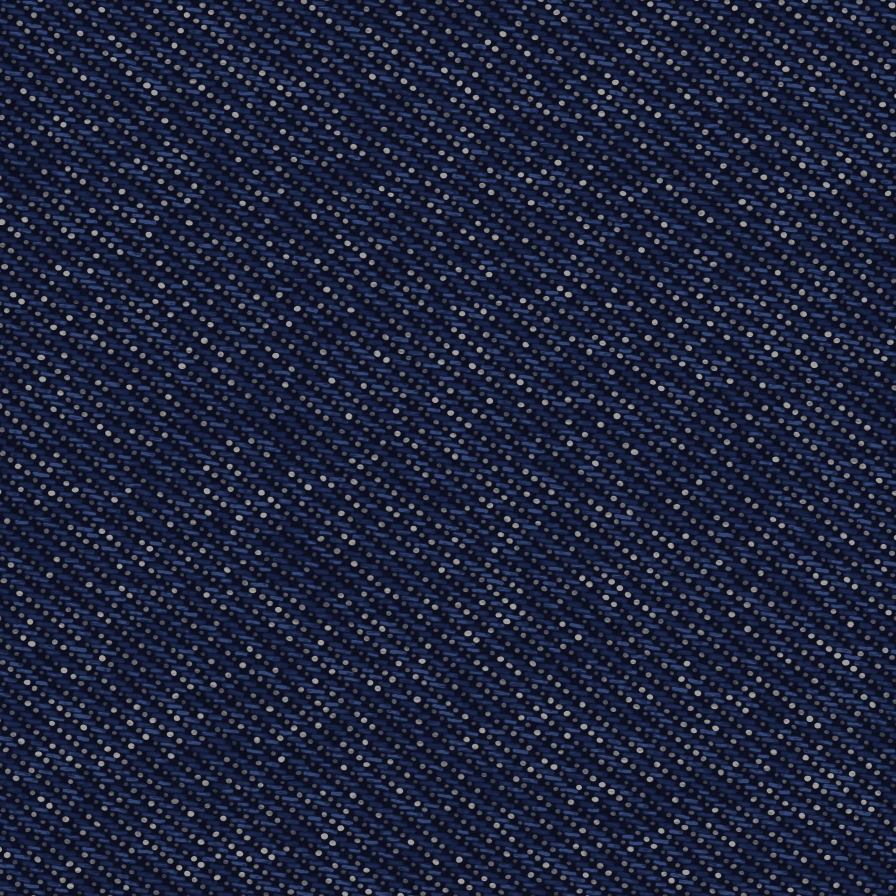
A WebGL 1 fragment shader for this texture:

```glsl
precision highp float;
uniform vec2 u_resolution;

#define THREAD_TILT -0.130
#define ROW_PITCH 0.0061
#define FLOAT_PERIOD 0.0355
#define TWILL_SHIFT 0.285
#define DASH_HALF_LENGTH 0.0068
#define DASH_RADIUS 0.0018
#define DOT_RADIUS 0.0030
#define WOBBLE 0.0040
#define FRAY 0.0017
#define FURROW 0.35
#define SOFTNESS 0.0007

const vec3 SHADOW = vec3(0.044, 0.054, 0.120);
const vec3 NAVY = vec3(0.075, 0.108, 0.228);
const vec3 BLUE = vec3(0.200, 0.270, 0.430);
const vec3 CREAM = vec3(0.630, 0.625, 0.615);

float hash(vec2 p) {
  vec3 q = fract(p.xyx * vec3(0.1031, 0.1030, 0.0973));
  q += dot(q, q.yzx + 33.33);
  return fract((q.x + q.y) * q.z);
}

float noise(vec2 p) {
  vec2 cell = floor(p);
  vec2 f = fract(p);
  f = f * f * (3.0 - 2.0 * f);
  float low = mix(hash(cell), hash(cell + vec2(1.0, 0.0)), f.x);
  float high = mix(hash(cell + vec2(0.0, 1.0)), hash(cell + 1.0), f.x);
  return mix(low, high, f.y);
}

float cover(float dist, float edge) {
  return 1.0 - smoothstep(-edge, edge, dist);
}

void main() {
  vec2 uv = gl_FragCoord.xy / u_resolution.y;
  float edge = max(SOFTNESS, 0.55 / u_resolution.y);

  // Thread frame: x runs along the threads, y across them
  vec2 along = vec2(cos(THREAD_TILT), sin(THREAD_TILT));
  vec2 p = vec2(dot(uv, along), dot(uv, vec2(-along.y, along.x)));
  p += WOBBLE * (vec2(noise(uv * 8.0 + 20.0), noise(uv * 7.0 + 50.0)) - 0.5);
  p += FRAY * (vec2(noise(uv * 95.0 + 70.0), noise(uv * 85.0 + 130.0)) - 0.5);

  // Worn patches and fibre grain
  float wear = 0.3 * noise(uv * 11.0 + 3.0) + 0.7 * noise(uv * 42.0 + 9.0);
  float fibre = noise(p * vec2(230.0, 500.0) + 200.0);

  float dash = 0.0;
  float body = 0.0;
  float dot_light = 0.0;
  float base_row = floor(p.y / ROW_PITCH);

  // Each row repeats one pale weft dot and one blue warp dash
  for (int i = -1; i <= 1; i++) {
    float row = base_row + float(i);
    float phase = p.x / FLOAT_PERIOD + (row + 0.5) * TWILL_SHIFT;
    vec2 id = vec2(floor(phase), row) + 300.0;
    float r1 = hash(id);
    float r2 = hash(id + 417.0);
    float r3 = hash(id + 831.0);
    vec2 local = vec2(fract(phase) * FLOAT_PERIOD, p.y - (row + 0.5) * ROW_PITCH);

    // Warp dash, with a wider dim body around it
    vec2 d = local - vec2((0.62 + 0.08 * (r1 - 0.5)) * FLOAT_PERIOD, (r2 - 0.5) * 0.0012);
    float half_length = DASH_HALF_LENGTH * (0.65 + 0.5 * r3);
    float capsule = length(vec2(max(abs(d.x) - half_length, 0.0), d.y));
    float tone = (0.15 + 1.0 * r2 * r2) * (0.8 + 0.4 * wear);
    dash = max(dash, tone * cover(capsule - DASH_RADIUS * (0.75 + 0.35 * r1), edge));
    body = max(body, cover(capsule - DASH_RADIUS * 1.6, edge));

    // Weft dot, of uneven size and brightness
    vec2 c = local - vec2((0.18 + 0.04 * (r2 - 0.5)) * FLOAT_PERIOD, (r3 - 0.5) * 0.0010);
    float radius = DOT_RADIUS * (0.65 + 0.4 * r1);
    float glow = (0.30 + 0.70 * r1 * r1) * (0.75 + 0.6 * wear);
    dot_light = max(dot_light, glow * cover(length(c * vec2(0.85, 1.0)) - radius, edge * 1.2));
  }

  // Diagonal twill ridges, bright at the dashes and dark beside the dots
  float twill = p.x / FLOAT_PERIOD + p.y / ROW_PITCH * TWILL_SHIFT;
  float ridge = 1.0 + FURROW * cos(6.2832 * (twill - 0.62));

  // Dark ground, then blue warp, then pale weft
  vec3 color = mix(SHADOW, NAVY, clamp(body * ridge * 0.85 + (fibre - 0.4) * 0.7, 0.0, 1.0));
  color = mix(color, BLUE, clamp(dash * ridge * (0.2 + 1.4 * fibre), 0.0, 1.0));
  color *= 0.85 + 0.15 * ridge;
  color = mix(color, CREAM, clamp(dot_light * (0.75 + 0.5 * fibre), 0.0, 1.0));
  gl_FragColor = vec4(color, 1.0);
}
```
